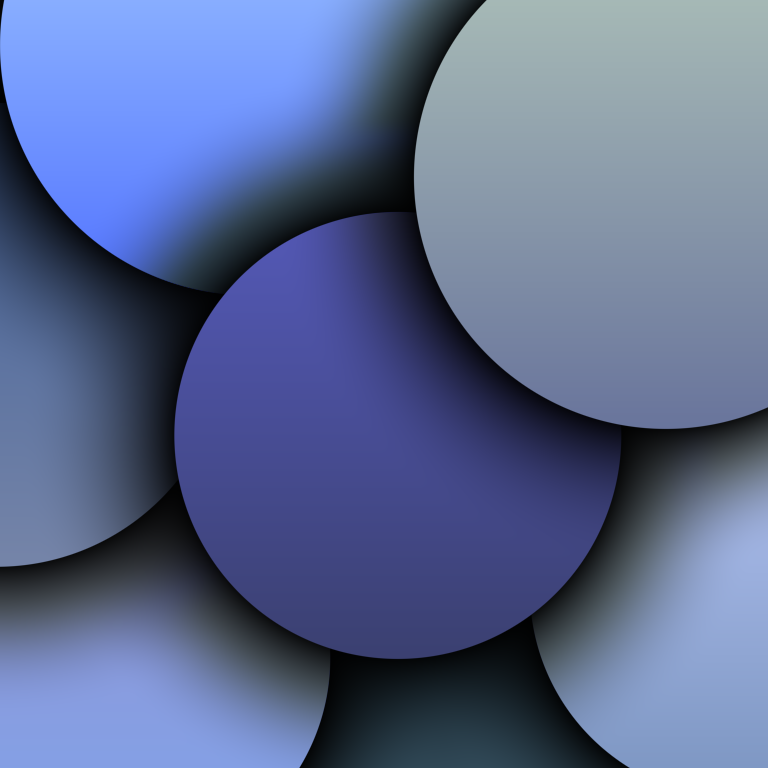
This background is drawn by a WebGL 1 fragment shader. Its source:

```glsl
precision highp float;
// Overlapping paper-like discs in cool blues, stacked from back to front.
// Each disc first casts a soft shadow on everything below it, then covers
// it with its own vertical gradient and a smoothed edge.

uniform vec2 u_resolution;

// Shadow strength falls off over "reach"; bright blues turn grey within it.
vec3 castShadow(vec3 below, float dist, float reach) {
  float nearness = 1.0 - clamp(dist / reach, 0.0, 1.0);
  float shade = 0.93 * nearness * nearness;
  float greying = 0.85 * smoothstep(0.6, 0.85, below.b) * smoothstep(0.0, 0.6, shade);
  below.b = mix(below.b, below.g * 1.03, greying);
  return below * (1.0 - shade);
}

// Lays one shaded disc over the layers beneath it.
vec3 addDisc(vec3 below, vec2 p, vec2 center, float radius, float reach,
             vec3 bottomColor, vec3 topColor) {
  float dist = length(p - center) - radius;
  float height = clamp(0.5 + 0.5 * (p.y - center.y) / radius, 0.0, 1.0);
  vec3 face = mix(bottomColor, topColor, height);
  float halfPixel = 0.75 / u_resolution.y;
  float cover = 1.0 - smoothstep(-halfPixel, halfPixel, dist);
  return mix(castShadow(below, dist, reach), face, cover);
}

void main() {
  vec2 p = gl_FragCoord.xy / u_resolution.y;
  vec3 color = vec3(0.20, 0.30, 0.36);

  // Lower corners
  color = addDisc(color, p, vec2(0.156, 0.143), 0.274, 0.15,
                  vec3(0.50, 0.64, 0.92), vec3(0.58, 0.58, 0.82));
  color = addDisc(color, p, vec2(0.962, 0.232), 0.272, 0.15,
                  vec3(0.48, 0.58, 0.75), vec3(0.72, 0.78, 0.97));

  // Left edge, then upper left
  color = addDisc(color, p, vec2(-0.004, 0.564), 0.302, 0.20,
                  vec3(0.46, 0.52, 0.66), vec3(0.25, 0.37, 0.59));
  color = addDisc(color, p, vec2(0.3255, 0.941), 0.3255, 0.21,
                  vec3(0.32, 0.45, 1.00), vec3(0.68, 0.84, 1.00));

  // Center
  color = addDisc(color, p, vec2(0.518, 0.433), 0.291, 0.20,
                  vec3(0.23, 0.25, 0.44), vec3(0.33, 0.35, 0.72));

  // Upper right, on top of the stack
  color = addDisc(color, p, vec2(0.867, 0.7695), 0.328, 0.19,
                  vec3(0.41, 0.455, 0.61), vec3(0.69, 0.77, 0.73));

  gl_FragColor = vec4(color, 1.0);
}
```
